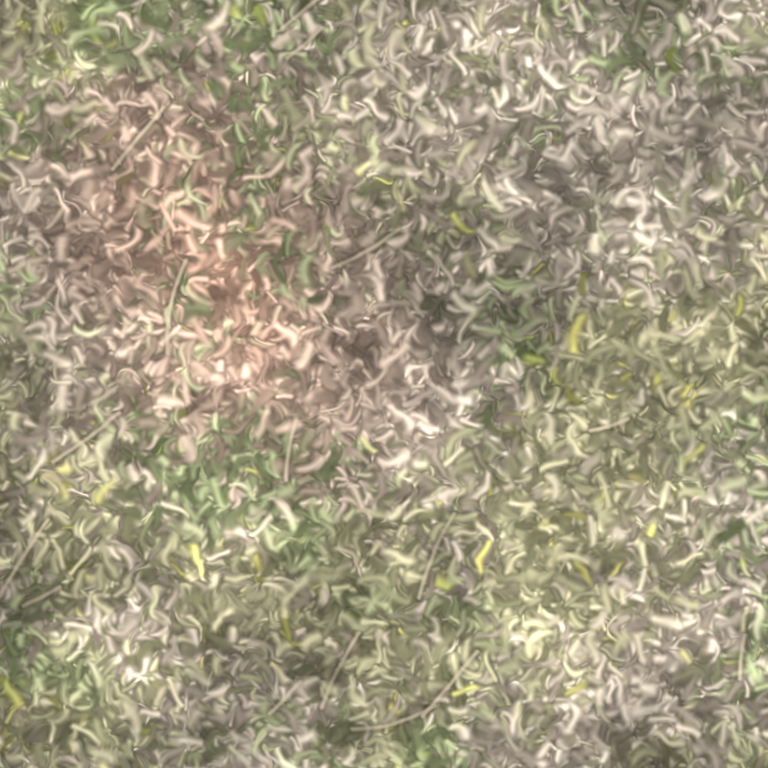
This texture is drawn by a WebGL 1 fragment shader. Its source:

```glsl
precision highp float;
// Patchy lawn seen from above: soft curved blades, dry and green, are laid
// over each other in jittered grid layers of mixed size, each with a shadow.
// Noise spreads dry patches and hollows; a few long pale straws lie on top.
uniform vec2 u_resolution;

#define LAYERS 6
#define STRAWS 16
#define DENSITY 43.0      // mean blade cells across the canvas
#define BLADE_LENGTH 0.66 // half length, in cells
#define BLADE_WIDTH 0.20  // soft half width, in cells
#define SHADOW 0.25       // darkness around each blade
#define WARP 0.009        // squiggle of the blades
#define PATCH_SCALE 4.5   // frequency of the dry and green patches
#define BROAD 0.62        // strength of the large light and dark areas
#define CLUMP 0.50        // strength of the smaller clumps

float hash(vec2 p) {
  return fract(sin(dot(p, vec2(127.1, 311.7))) * 43758.5453);
}

vec2 hash2(vec2 p) {
  return vec2(hash(p), hash(p + 41.3));
}

float noise(vec2 p) {
  vec2 i = floor(p), f = fract(p);
  f = f * f * (3.0 - 2.0 * f);
  return mix(mix(hash(i), hash(i + vec2(1.0, 0.0)), f.x),
             mix(hash(i + vec2(0.0, 1.0)), hash(i + vec2(1.0, 1.0)), f.x), f.y);
}

float fbm(vec2 p) {
  return 0.55 * noise(p) + 0.28 * noise(p * 2.1 + 7.7) + 0.17 * noise(p * 4.3 + 3.1);
}

vec2 turn(vec2 p, float angle) {
  float c = cos(angle), s = sin(angle);
  return vec2(c * p.x + s * p.y, c * p.y - s * p.x);
}

// Distance to a bent stroke centred on the origin
float stroke(vec2 p, float halfLength, float bend) {
  p.y += bend * (p.x * p.x - 0.3 * halfLength * halfLength);
  return length(vec2(max(abs(p.x) - halfLength, 0.0), p.y));
}

// Colour ramps from shade to sunlit tip
vec3 grassColor(float light, float dry, float pink, float cool) {
  vec3 green = mix(vec3(0.32, 0.32, 0.23), vec3(0.85, 0.82, 0.66), light);
  green *= mix(vec3(1.0), vec3(0.86, 0.94, 0.87), cool);
  vec3 straw = mix(vec3(0.36, 0.32, 0.28), vec3(0.93, 0.87, 0.79), light);
  straw *= mix(vec3(1.0), vec3(1.07, 0.95, 0.92), pink);
  return mix(green, straw, dry);
}

// Lays one grid layer of blades over the ground
vec3 addBlades(vec3 color, vec2 p, float layer, float dryness, float pink, float cool) {
  float density = DENSITY * (0.75 + 0.5 * fract(layer * 0.618));
  vec2 g = p * density + layer * vec2(5.37, 9.61);
  vec2 cell = floor(g);
  for (int j = -1; j <= 1; j++) {
    for (int i = -1; i <= 1; i++) {
      vec2 id = cell + vec2(float(i), float(j));
      vec2 seed = id + layer * 17.3;
      vec2 shape = hash2(seed + 5.9);
      vec2 tone = hash2(seed + 23.7);
      vec2 q = turn(g - id - 0.2 - 0.6 * hash2(seed), shape.x * 3.1416);
      float halfLength = BLADE_LENGTH * (0.15 + 0.85 * shape.y);
      float d = stroke(q, halfLength, (tone.y - 0.5) * 1.2);
      float width = BLADE_WIDTH * (0.65 + 0.6 * hash(seed + 77.7));
      float halo = 1.0 - smoothstep(0.0, width * 2.2, d);
      float body = exp(-d * d / (width * width)) * (1.0 - smoothstep(width, width * 2.2, d));
      float light = 0.20 + 0.97 * tone.x;
      float dry = smoothstep(tone.y - 0.25, tone.y + 0.25, dryness);
      vec3 blade = grassColor(light, dry, pink, cool);
      float yellow = step(0.94, hash(seed + 61.1)) * (1.0 - dry);
      blade = mix(blade, blade * vec3(1.06, 1.06, 0.78), yellow);
      color *= 1.0 - SHADOW * halo;
      color = mix(color, blade, 0.92 * body);
    }
  }
  return color;
}

// Scatters long thin straws over the blades
vec3 addStraws(vec3 color, vec2 p) {
  for (int i = 0; i < STRAWS; i++) {
    vec2 seed = vec2(float(i) * 3.7, 8.3);
    vec2 shape = hash2(seed + 12.1);
    vec2 q = turn(p - hash2(seed), 0.2 + 1.3 * shape.x);
    float d = stroke(q, 0.025 + 0.04 * shape.y, (shape.x - 0.5) * 5.0);
    color *= 1.0 - 0.15 * (1.0 - smoothstep(0.002, 0.010, d));
    color = mix(color, vec3(0.86, 0.79, 0.68), 0.65 * (1.0 - smoothstep(0.0, 0.005, d)));
  }
  return color;
}

void main() {
  vec2 uv = gl_FragCoord.xy / min(u_resolution.x, u_resolution.y);

  // Patches: one large pinkish dry area, the rest from noise
  vec2 fromPatch = turn(uv - vec2(0.28, 0.64), -1.1) / vec2(0.28, 0.17);
  float pink = exp(-dot(fromPatch, fromPatch)) * (0.7 + 0.8 * fbm(uv * 9.0));
  float dryness = 0.50 + 2.1 * (fbm(uv * PATCH_SCALE + 2.6) - 0.5) + 0.85 * pink;
  float cool = smoothstep(0.45, 0.7, fbm(uv * 5.0 + 31.0));

  vec2 warp = vec2(noise(uv * 55.0), noise(uv * 55.0 + 19.0)) - 0.5;
  vec2 p = uv + WARP * warp;
  vec3 color = grassColor(0.4, clamp(dryness, 0.0, 1.0), pink, cool);
  for (int k = 0; k < LAYERS; k++) {
    color = addBlades(color, p, float(k), dryness, pink, cool);
  }
  color = addStraws(color, uv + 0.2 * WARP * warp);

  // Broad hollows and clumps of light
  float broad = fbm(uv * 7.0 + 4.0) - 0.5 + 0.12 * pink;
  float clump = fbm(uv * 23.0 + 14.0) - 0.5;
  color *= 1.04 + BROAD * broad + CLUMP * clump;
  gl_FragColor = vec4(clamp(color, 0.0, 1.0), 1.0);
}
```
